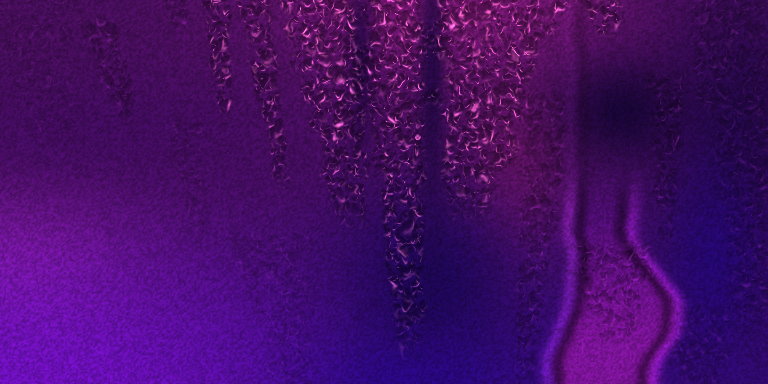
Reproduce this texture procedurally as a WebGL 1 fragment shader.

```glsl
precision highp float;
uniform vec2 u_resolution;

#define DROP_SCALE 36.0
#define FINE_SCALE 57.0
#define DROP_LIGHT 1.05
#define DROP_SHADE 0.48
#define GRAIN_SCALE 240.0
#define GRAIN_AMOUNT 0.26
#define RIDGE_WIDTH 0.017

float hash(vec2 p) {
  vec3 q = fract(vec3(p.xyx) * 0.1031);
  q += dot(q, q.yzx + 33.33);
  return fract((q.x + q.y) * q.z);
}

float noise(vec2 p) {
  vec2 i = floor(p), f = fract(p);
  f = f * f * (3.0 - 2.0 * f);
  return mix(mix(hash(i), hash(i + vec2(1, 0)), f.x),
             mix(hash(i + vec2(0, 1)), hash(i + vec2(1, 1)), f.x), f.y);
}

float glow(vec2 p, vec2 center, vec2 size) {
  vec2 q = (p - center) / size;
  return exp(-dot(q, q));
}

// Tapering, ragged run of droplets from top to tip
float streak(vec2 p, vec2 top, vec2 tip, float halfWidth) {
  float t = (top.y - p.y) / (top.y - tip.y);
  float x = mix(top.x, tip.x, clamp(t, 0.0, 1.0));
  float w = halfWidth * mix(1.1, 0.4, clamp(t, 0.0, 1.0));
  float ragged = abs(p.x - x) / w + 0.6 * (noise(p * 24.0) - 0.5);
  float ends = smoothstep(-0.06, 0.02, t) * (1.0 - smoothstep(0.8, 1.08, t));
  return (1.0 - smoothstep(0.75, 1.2, ragged)) * ends;
}

// x: lit crescents, y: shaded bodies
vec2 droplets(vec2 p, float scale) {
  vec2 g = p * scale * vec2(1.0, 0.85);
  g += 0.75 * (vec2(noise(g * 1.4), noise(g * 1.4 + 31.7)) - 0.5);
  vec2 cell = floor(g), sum = vec2(0.0);
  for (int j = -1; j <= 1; j++) {
    for (int i = -1; i <= 1; i++) {
      vec2 id = cell + vec2(float(i), float(j));
      vec2 jitter = vec2(hash(id + 3.1), hash(id + 17.9));
      float size = mix(0.24, 0.66, hash(id + 41.3));
      vec2 q = (g - id - jitter) / size;
      float d = length(q);
      float turn = 2.6 * (hash(id + 63.7) - 0.5);
      float facing = max(dot(q / max(d, 0.001), vec2(sin(turn), -cos(turn))), 0.0);
      float rim = exp(-pow((d - 0.72) / 0.2, 2.0));
      float spark = pow(hash(id + 88.2), 1.7);
      sum.x = max(sum.x, rim * facing * facing * (0.2 + spark));
      sum.y = max(sum.y, (1.0 - smoothstep(0.65, 1.05, d)) * (0.5 + 0.5 * q.y));
    }
  }
  return sum;
}

// Soft lamps seen through the glass
vec3 backdrop(vec2 p) {
  vec3 c = mix(vec3(0.20, 0.035, 0.44), vec3(0.27, 0.05, 0.35), smoothstep(0.0, 0.7, p.y));
  c += vec3(0.21, 0.02, 0.27) * glow(p, vec2(0.1, 0.0), vec2(0.75, 0.33));
  c += vec3(0.14, 0.03, 0.13) * glow(p, vec2(0.0, 0.36), vec2(0.38, 0.2));
  c += vec3(0.21, 0.04, 0.10) * glow(p, vec2(1.18, 1.06), vec2(0.45, 0.25));
  c += vec3(0.11, 0.02, 0.02) * glow(p, vec2(1.34, 0.53), vec2(0.13, 0.22));
  c = mix(c, vec3(0.23, 0.035, 0.36), 0.6 * glow(p, vec2(0.25, 0.65), vec2(0.6, 0.16)));
  c = mix(c, vec3(0.10, 0.02, 0.32), 0.9 * glow(p, vec2(1.12, 0.26), vec2(0.24, 0.25)));
  c = mix(c, vec3(0.14, 0.02, 0.52), 0.7 * glow(p, vec2(1.07, 0.0), vec2(0.28, 0.13)));
  c = mix(c, vec3(0.11, 0.02, 0.26), 0.8 * glow(p, vec2(1.93, 0.65), vec2(0.22, 0.45)));
  c = mix(c, vec3(0.13, 0.02, 0.45), 0.8 * glow(p, vec2(1.86, 0.32), vec2(0.13, 0.25)));
  c = mix(c, vec3(0.08, 0.015, 0.20), 0.9 * glow(p, vec2(1.62, 0.71), vec2(0.16, 0.13)));
  c = mix(c, vec3(0.12, 0.02, 0.26), 0.75 * glow(p, vec2(0.94, 0.85), vec2(0.035, 0.25)));
  return mix(c, vec3(0.10, 0.02, 0.24), 0.8 * glow(p, vec2(1.125, 0.82), vec2(0.035, 0.4)));
}

void main() {
  vec2 p = gl_FragCoord.xy / u_resolution.y;
  p.x += 1.0 - 0.5 * u_resolution.x / u_resolution.y;
  vec3 color = backdrop(p);

  // Wiped pane with two wet ridges
  float wave = 0.018 * (noise(vec2(p.y * 15.0, 4.0)) - 0.5);
  float leftX = 1.425 + 0.06 * smoothstep(0.0, 0.3, p.y) + wave;
  float rightX = 1.70 + 0.06 * smoothstep(0.0, 0.16, p.y) - 0.11 * smoothstep(0.2, 0.39, p.y) + wave;
  float pane = smoothstep(leftX, leftX + 0.04, p.x) * (1.0 - smoothstep(rightX - 0.03, rightX + 0.04, p.x));
  pane *= 1.0 - smoothstep(0.35, 0.6, p.y);
  color = mix(color, mix(vec3(0.53, 0.08, 0.62), vec3(0.33, 0.05, 0.48), smoothstep(0.05, 0.5, p.y)), 0.85 * pane);
  float low = 1.0 - smoothstep(0.42, 0.58, p.y);
  float leftSide = (p.x - leftX) / RIDGE_WIDTH;
  float rightSide = (p.x - rightX) / RIDGE_WIDTH;
  color += vec3(0.20, 0.05, 0.23) * exp(-leftSide * leftSide) * (0.2 + 0.8 * low);
  color += vec3(0.17, 0.03, 0.20) * exp(-rightSide * rightSide) * low;
  color *= 1.0 - 0.45 * exp(-pow(leftSide - 1.8, 2.0)) * (0.4 + 0.6 * low);
  color *= 1.0 - 0.45 * exp(-pow(rightSide + 1.7, 2.0)) * low;

  // Bright runs below the lamp
  float lit = streak(p, vec2(0.83, 1.02), vec2(0.92, 0.42), 0.095);
  lit = max(lit, streak(p, vec2(1.02, 1.02), vec2(1.07, 0.08), 0.078));
  lit = max(lit, streak(p, vec2(1.29, 1.02), vec2(1.22, 0.44), 0.145));
  lit = max(lit, 0.75 * streak(p, vec2(0.56, 1.02), vec2(0.59, 0.68), 0.034));
  lit = max(lit, 0.7 * streak(p, vec2(0.66, 1.02), vec2(0.74, 0.50), 0.04));
  lit = max(lit, 0.7 * streak(p, vec2(1.57, 1.02), vec2(1.58, 0.90), 0.05));

  // Faint runs away from it
  float faint = 0.5 * streak(p, vec2(0.25, 0.95), vec2(0.34, 0.67), 0.05);
  faint = max(faint, 0.25 * streak(p, vec2(0.09, 1.02), vec2(0.13, 0.62), 0.12));
  faint = max(faint, 0.4 * streak(p, vec2(0.45, 1.02), vec2(0.47, 0.92), 0.04));
  faint = max(faint, 0.25 * streak(p, vec2(0.48, 0.68), vec2(0.52, 0.36), 0.045));
  faint = max(faint, 0.4 * streak(p, vec2(1.90, 1.02), vec2(1.97, 0.06), 0.11));
  faint = max(faint, 0.5 * streak(p, vec2(1.43, 0.74), vec2(1.36, -0.03), 0.055));
  faint = max(faint, 0.5 * streak(p, vec2(1.74, 0.80), vec2(1.73, 0.36), 0.045));
  faint = max(faint, 0.3 * streak(p, vec2(0.70, 0.38), vec2(0.79, -0.1), 0.10));
  faint = max(faint, 0.55 * streak(p, vec2(1.60, 0.36), vec2(1.61, 0.10), 0.11));
  faint = max(faint, 0.35 * streak(p, vec2(1.82, 0.20), vec2(1.84, -0.1), 0.08));

  // Light and shade of the droplets
  vec2 drops = max(droplets(p, DROP_SCALE), 0.8 * droplets(p + 7.3, FINE_SCALE));
  float wet = max(lit, faint);
  color *= 1.0 - DROP_SHADE * drops.y * min(1.5 * wet, 1.0);
  float lamp = lit * (0.55 + 0.45 * smoothstep(0.1, 0.95, p.y));
  color += DROP_LIGHT * drops.x * (lamp * vec3(0.86, 0.40, 0.62) + faint * vec3(0.34, 0.10, 0.36));

  // Film grain
  float grain = noise(p * GRAIN_SCALE) + 0.5 * hash(floor(p * GRAIN_SCALE)) - 0.75;
  gl_FragColor = vec4(clamp(color * (1.0 + GRAIN_AMOUNT * grain), 0.0, 1.0), 1.0);
}
```
